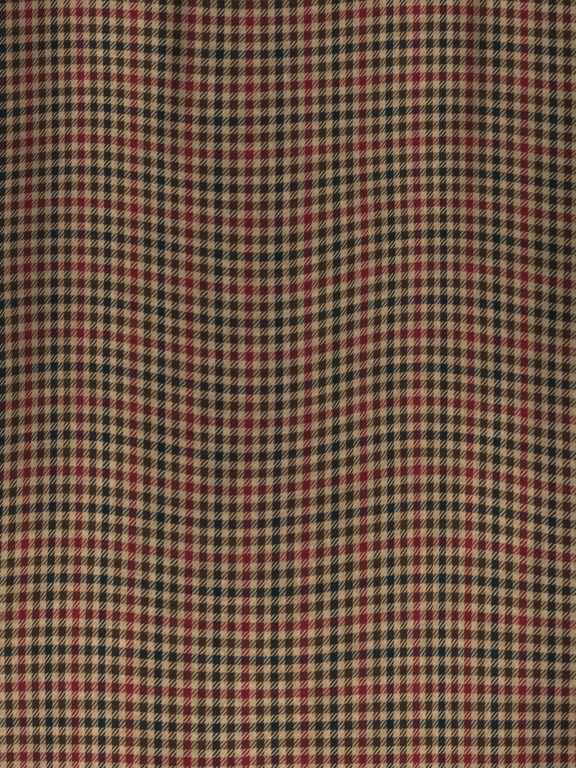
Reproduce this texture procedurally as a WebGL 1 fragment shader.

```glsl
precision highp float;
// Draped wool check: evenly spaced stripes run both ways over a tan ground,
// cycling red, brown, green-black, brown. Warp and weft colours interlace along
// a diagonal twill; the cloth sags in soft curves and is shaded by folds.

uniform vec2 u_resolution;

const vec2 STRIPES = vec2(41.4, 45.7);      // stripes across and down
const vec2 RED_ORIGIN = vec2(0.432, 0.885); // where two red stripes cross
const float STRIPE_WIDTH = 0.53;            // share of one spacing
const float EDGE_SOFTNESS = 0.07;
const float TWILL_LINES = 3.5;              // diagonals per stripe spacing
const float WEFT_SHARE = 0.46;              // how much weft shows on the face
const float TWILL_CONTRAST = 0.40;
const float SAG_DEPTH = 0.0148;
const float SAG_PERIOD = 0.64;
const float GRAIN = 0.16;
const float TAU = 6.28318;

const vec3 TAN = vec3(0.700, 0.585, 0.465);
const vec3 RED = vec3(0.415, 0.125, 0.150);
const vec3 BROWN = vec3(0.225, 0.160, 0.120);
const vec3 GREEN_BLACK = vec3(0.115, 0.135, 0.135);

float hash(vec2 p) {
  vec3 q = fract(p.xyx * vec3(0.1031, 0.1030, 0.0973));
  q += dot(q, q.yzx + 33.33);
  return fract((q.x + q.y) * q.z);
}

float noise(vec2 p) {
  vec2 i = floor(p);
  vec2 f = fract(p);
  f = f * f * (3.0 - 2.0 * f);
  float low = mix(hash(i), hash(i + vec2(1.0, 0.0)), f.x);
  float high = mix(hash(i + vec2(0.0, 1.0)), hash(i + 1.0), f.x);
  return mix(low, high, f.y);
}

// Yarn colour at a coordinate counted in stripe spacings.
vec3 yarn(float t, float pixel) {
  float index = floor(t + 0.5);
  float cycle = mod(index, 4.0);
  vec3 dye = BROWN;
  if (cycle < 0.5) dye = RED;
  else if (abs(cycle - 2.0) < 0.5) dye = GREEN_BLACK;
  float soft = max(EDGE_SOFTNESS, 0.6 * pixel);
  float halfWidth = 0.5 * STRIPE_WIDTH;
  float stripe = 1.0 - smoothstep(halfWidth - soft, halfWidth + soft, abs(t - index));
  return mix(TAN, dye, stripe);
}

// Bends the canvas into cloth coordinates, in stripe spacings.
vec2 drape(vec2 uv) {
  float strength = mix(0.15, 1.0, smoothstep(0.0, 0.45, uv.y))
                 * mix(1.0, 0.45, smoothstep(0.6, 1.0, uv.y));
  float sag = cos(TAU * (uv.x - RED_ORIGIN.x) / SAG_PERIOD) - 1.0;
  vec2 cloth = uv - RED_ORIGIN;
  cloth.y += SAG_DEPTH * strength * sag;
  cloth *= STRIPES;
  cloth.x -= 0.25 * sin(TAU * (uv.x - RED_ORIGIN.x) / SAG_PERIOD);
  cloth.x += 0.5 * (1.0 - smoothstep(0.0, 0.5, uv.y)) * (1.0 - uv.x);
  cloth += 0.3 * (vec2(noise(uv * 6.0), noise(uv * 6.0 + 19.0)) - 0.5);
  return cloth;
}

float crease(float x, float centre, float width) {
  float d = (x - centre) / width;
  return exp(-d * d);
}

// Light over the folds: darker at the top, with creases that fade downward.
float foldLight(vec2 uv) {
  float light = mix(1.0, 0.87, smoothstep(0.0, 0.7, uv.y));
  float lean = 0.02 * (1.0 - uv.y);
  float x = uv.x + lean;
  light -= 0.16 * crease(x, 0.05, 0.06) * smoothstep(0.1, 0.6, uv.y);
  light -= 0.26 * crease(x, 0.310, 0.022) * smoothstep(0.72, 1.0, uv.y);
  light -= 0.20 * crease(x, 0.825, 0.020) * smoothstep(0.55, 0.95, uv.y);
  light -= 0.12 * crease(x, 1.0, 0.08);
  light += 0.05 * crease(x, 0.20, 0.07) + 0.06 * crease(x, 0.73, 0.08);
  return light + 0.10 * (noise(uv * vec2(7.0, 3.0) + 4.0) - 0.5);
}

void main() {
  vec2 uv = gl_FragCoord.xy / u_resolution;
  vec2 cloth = drape(uv);
  vec2 pixel = STRIPES / u_resolution;
  vec3 warp = yarn(cloth.x, pixel.x);
  vec3 weft = yarn(cloth.y, pixel.y);

  // Twill: diagonals rising to the right, fading when too fine to resolve.
  float visible = 1.0 - smoothstep(0.3, 0.6, TWILL_LINES * max(pixel.x, pixel.y));
  float wobble = 0.25 * (noise(cloth * 2.0) - 0.5);
  float wave = sin(TAU * (TWILL_LINES * (cloth.x - cloth.y) + wobble));
  float face = clamp(WEFT_SHARE + TWILL_CONTRAST * visible * wave, 0.0, 1.0);
  vec3 color = mix(warp, weft, face);

  // Woolly grain, and small dye differences between crossings.
  float fuzz = noise(cloth * vec2(5.0, 6.0)) - 0.5;
  float dyeShift = hash(floor(cloth + 0.5) + 71.0) - 0.5;
  color *= 1.0 + GRAIN * fuzz + 0.08 * dyeShift + 0.05 * visible * wave;
  color += 0.012 * fuzz;

  gl_FragColor = vec4(clamp(color * foldLight(uv), 0.0, 1.0), 1.0);
}
```
